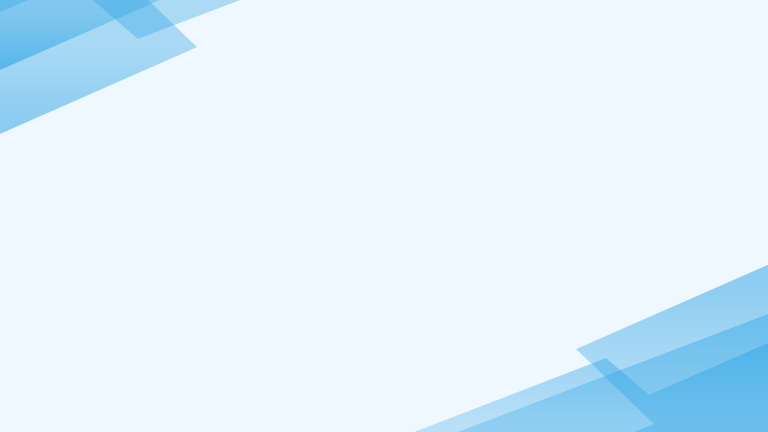
A Shadertoy shader for this background:

```glsl
// Antialiased half plane to the left of the line from a to b
float leftOf(vec2 p, vec2 a, vec2 b) {
    vec2 d = normalize(b - a);
    float dist = d.x * (p.y - a.y) - d.y * (p.x - a.x);
    return clamp(dist * iResolution.y + 0.5, 0.0, 1.0);
}

// Lay a translucent sheet of blue over a colour
vec3 glaze(vec3 base, float cover, float opacity) {
    return mix(base, vec3(0.15, 0.63, 0.89), cover * opacity);
}

vec3 upperLeftSheets(vec3 color, vec2 p) {
    float band = leftOf(p, vec2(0.0, 0.690), vec2(0.456, 0.891))
               * leftOf(p, vec2(0.456, 0.891), vec2(0.343, 1.0));
    float wedge = leftOf(p, vec2(0.319, 0.910), vec2(0.556, 1.0))
                * leftOf(p, vec2(0.215, 1.0), vec2(0.319, 0.910));
    float inner = leftOf(p, vec2(0.0, 0.838), vec2(0.370, 1.0));
    float corner = leftOf(p, vec2(0.0, 0.972), vec2(0.065, 1.0));

    color = glaze(color, band, mix(0.50, 0.35, smoothstep(0.69, 0.92, p.y)));
    color = glaze(color, wedge, 0.34);
    color = glaze(color, inner, mix(0.58, 0.30, smoothstep(0.83, 1.0, p.y)));
    return glaze(color, corner, 0.32);
}

// Here x is measured from the right edge
vec3 lowerRightSheets(vec3 color, vec2 p) {
    float band = leftOf(p, vec2(0.0, 0.387), vec2(-0.444, 0.192))
               * max(leftOf(p, vec2(-0.444, 0.192), vec2(-0.264, 0.0185)),
                     leftOf(p, vec2(-0.264, 0.0185), vec2(-0.310, 0.0)));
    float wedge = leftOf(p, vec2(-0.375, 0.171), vec2(-0.819, 0.0))
                * max(leftOf(p, vec2(-0.275, 0.086), vec2(-0.375, 0.171)),
                      leftOf(p, vec2(0.0, 0.206), vec2(-0.275, 0.086)));
    float inner = leftOf(p, vec2(0.0, 0.273), vec2(-0.718, 0.0));

    color = glaze(color, band, mix(0.34, 0.49, smoothstep(0.12, 0.38, p.y)));
    color = glaze(color, wedge, mix(0.27, 0.42, smoothstep(0.0, 0.2, p.y)));
    return glaze(color, inner, mix(0.28, 0.40, smoothstep(0.0, 0.25, p.y)));
}

void mainImage(out vec4 fragColor, in vec2 fragCoord) {
    vec2 p = fragCoord / iResolution.y;
    vec2 fromRight = p - vec2(iResolution.x / iResolution.y, 0.0);

    // Pale ground with sheets in two opposite corners
    vec3 color = vec3(0.937, 0.969, 1.0);
    color = upperLeftSheets(color, p);
    color = lowerRightSheets(color, fromRight);
    fragColor = vec4(color, 1.0);
}
```
